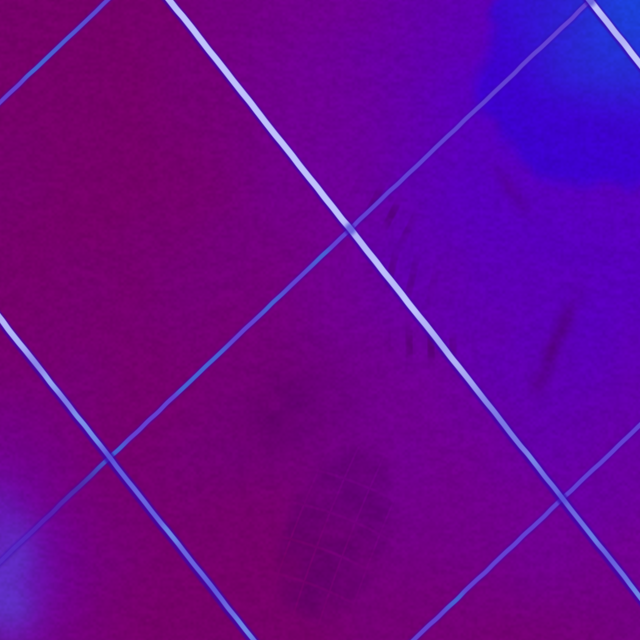
This texture is drawn by a WebGL 1 fragment shader. Its source:

```glsl
precision highp float;
// Slanted floor tiles under magenta-to-blue light, with pale joints and scuffs.
uniform vec2 u_resolution;

// Tile lattice: one corner and the two edges leaving it
const vec2 CORNER = vec2(0.547, 0.642);
const vec2 EDGE_UP = vec2(0.3755, 0.357);
const vec2 EDGE_DOWN = vec2(0.332, -0.421);
const float PERSPECTIVE = 0.013;
const float WIDE_JOINT = 0.0050;
const float THIN_JOINT = 0.0034;

// Light across the floor
const vec2 COOL_CENTER = vec2(0.95, 0.78);
const vec2 PATCH_CENTER = vec2(0.925, 0.885);
const float PATCH_RADIUS = 0.185;
const float GRAIN = 0.035;
const float MOTTLE = 0.13;

const vec3 MAGENTA = vec3(0.465, 0.0, 0.415);
const vec3 PURPLE = vec3(0.44, 0.0, 0.58);
const vec3 VIOLET = vec3(0.345, 0.0, 0.74);
const vec3 BLUE = vec3(0.23, 0.01, 0.81);
const vec3 AZURE = vec3(0.08, 0.28, 0.86);
const vec3 GLOW = vec3(0.34, 0.30, 0.86);
const vec3 JOINT_BLUE = vec3(0.36, 0.32, 0.85);
const vec3 JOINT_PALE = vec3(0.75, 0.76, 0.99);
const vec3 JOINT_CYAN = vec3(0.22, 0.50, 0.86);
const vec3 RIM = vec3(0.22, 0.02, 0.68);
const vec3 DIRT = vec3(0.30, 0.0, 0.38);

float cross2(vec2 a, vec2 b) { return a.x * b.y - a.y * b.x; }

float hash(vec2 p) {
  return fract(sin(dot(p, vec2(127.1, 311.7))) * 43758.5);
}

float noise(vec2 p) {
  vec2 i = floor(p), f = fract(p);
  f = f * f * (3.0 - 2.0 * f);
  return mix(mix(hash(i), hash(i + vec2(1, 0)), f.x),
             mix(hash(i + vec2(0, 1)), hash(i + vec2(1, 1)), f.x), f.y);
}

float fbm(vec2 p) {
  float sum = 0.0, amp = 0.5;
  for (int i = 0; i < 4; i++) {
    sum += amp * noise(p);
    p = p * 2.03 + 17.0;
    amp *= 0.5;
  }
  return sum;
}

// Position inside a turned ellipse; its length is 1 at the rim
vec2 local(vec2 uv, vec2 center, float angle, vec2 size) {
  vec2 d = uv - center;
  float c = cos(angle), s = sin(angle);
  return vec2(c * d.x + s * d.y, c * d.y - s * d.x) / size;
}

float blob(vec2 q) { return exp(-dot(q, q)); }

// Row of short dark bars left by a shoe
float treads(vec2 q) { return blob(q) * smoothstep(0.2, 0.9, sin(q.x * 9.0 + q.y)); }

float band(float d, float halfWidth, float soft) {
  return 1.0 - smoothstep(halfWidth - soft, halfWidth + soft, abs(d));
}

vec3 floorLight(vec2 uv, float side) {
  float cool = 1.0 - smoothstep(0.0, 0.85, length((uv - COOL_CENTER) * vec2(1.0, 0.75)));
  cool += 0.12 * side + MOTTLE * (fbm(uv * 7.0) - 0.47) * 2.0;
  cool += 0.7 * blob((uv - vec2(0.0, 0.12)) / vec2(0.14, 0.25));
  vec3 col = mix(MAGENTA, PURPLE, clamp(cool * 2.0, 0.0, 1.0));
  col = mix(col, VIOLET, clamp(cool * 2.0 - 1.0, 0.0, 1.0));
  float r = length(uv - PATCH_CENTER) + 0.05 * (fbm(uv * 14.0) - 0.47);
  vec3 sky = mix(BLUE, AZURE, smoothstep(0.3, 0.0, length(uv - 1.0) + 0.1 * noise(uv * 9.0)));
  col = mix(col, sky, 0.9 * (1.0 - smoothstep(PATCH_RADIUS - 0.025, PATCH_RADIUS + 0.01, r)));
  float glow = blob((uv - vec2(0.0, 0.09)) / vec2(0.055, 0.11));
  return mix(col, GLOW, 0.85 * glow * (0.6 + 0.6 * noise(uv * 22.0)));
}

float scuffs(vec2 uv) {
  float wear = 0.0;
  for (int i = 0; i < 3; i++) {
    float k = float(i);
    vec2 c = vec2(0.605 + 0.03 * k, 0.67 - 0.105 * k);
    wear += 0.5 * treads(local(uv, c, -0.7 + 0.25 * k, vec2(0.05, 0.025)));
  }
  wear += 0.45 * blob(local(uv, vec2(0.865, 0.455), 1.17, vec2(0.085, 0.014)));
  wear += 0.35 * blob(local(uv, vec2(0.80, 0.70), -0.9, vec2(0.045, 0.012)));
  wear += 0.30 * blob(local(uv, vec2(0.45, 0.36), 0.6, vec2(0.11, 0.07)));
  // Broad sole print crossed by paler ribs
  vec2 q = local(uv, vec2(0.525, 0.165), 1.2, vec2(0.15, 0.085));
  vec2 rib = abs(fract(q * vec2(2.6, 2.0) + 0.12 * q.yx * q.yx) - 0.5);
  float ribs = 1.0 - smoothstep(0.0, 0.07, min(rib.x, rib.y));
  wear += 0.30 * (1.0 - smoothstep(0.75, 1.1, length(q))) * (1.0 - 0.8 * ribs);
  return wear * (0.4 + 1.1 * noise(uv * 35.0));
}

void main() {
  vec2 uv = gl_FragCoord.xy / u_resolution;
  float soft = max(0.0015, 0.75 / min(u_resolution.x, u_resolution.y));

  // Lattice coordinates: x is whole on wide joints, y on thin ones
  float area = cross2(EDGE_UP, EDGE_DOWN);
  vec2 p = uv - CORNER;
  vec2 st = vec2(cross2(p, EDGE_DOWN), cross2(EDGE_UP, p)) / area;
  st.y += PERSPECTIVE * st.y * (1.0 - st.y);
  vec2 offset = fract(st + 0.5) - 0.5;
  vec2 d = offset * abs(area) / vec2(length(EDGE_DOWN), length(EDGE_UP));
  d += 0.0012 * (vec2(noise(st.yx * 25.0), noise(st * 25.0 + 9.0)) - 0.5);

  // Tile surface
  vec3 col = floorLight(uv, smoothstep(-0.02, 0.02, st.x));
  col = mix(col, DIRT, clamp(scuffs(uv), 0.0, 0.6));
  col *= 1.0 + GRAIN * (noise(uv * 230.0) + noise(uv * vec2(90.0, 160.0)) - 1.0) * 2.0;

  // Thin joints, fading at the lower left
  float fleck = smoothstep(0.55, 0.85, noise(vec2(st.x * 9.0, floor(st.y + 0.5) * 7.0)));
  vec3 thin = mix(JOINT_BLUE + vec3(0.05, -0.04, 0.0), JOINT_CYAN, 0.7 * fleck);
  float fade = mix(0.35, 0.9, smoothstep(-1.15, -0.95, st.x));
  col = mix(col, RIM, 0.45 * band(d.y, THIN_JOINT * 1.7, 0.003));
  col = mix(col, thin, fade * band(d.y, THIN_JOINT, soft));

  // Wide joints: glossy core, dark blue rim, dimmer toward the lower right
  float gloss = 1.0 - smoothstep(0.25, 1.05, st.y - st.x);
  float streak = noise(vec2(st.y * 14.0, floor(st.x + 0.5) * 5.0));
  vec3 wide = mix(JOINT_BLUE, JOINT_CYAN, 0.5 * smoothstep(0.55, 0.85, streak));
  wide = mix(wide, JOINT_PALE, clamp(gloss * 0.85 + 0.35 * streak, 0.0, 1.0));
  wide = mix(wide, JOINT_BLUE, 0.8 * (1.0 - smoothstep(0.004, 0.014, length(d))));
  col = mix(col, RIM, 0.75 * band(d.x + 0.001, WIDE_JOINT * 1.6, 0.003));
  col = mix(col, wide, band(d.x, WIDE_JOINT * mix(0.75, 1.0, gloss), soft));

  gl_FragColor = vec4(clamp(col, 0.0, 1.0), 1.0);
}
```
